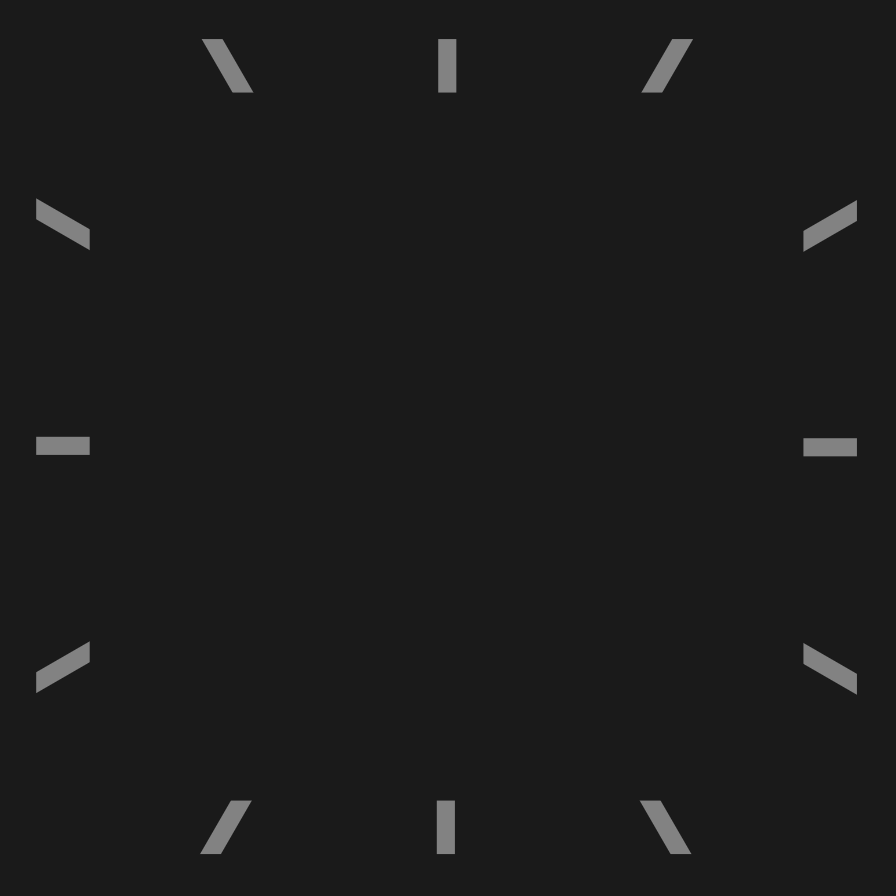
Give the GLSL for this background, as a WebGL 2 fragment shader.

```glsl
#version 300 es
precision highp float;
// Twelve grey dial ticks on a near-black ground, set in a square ring.
// Space is folded into equal angular sectors to get one straight spoke each,
// and the spokes are clipped to the band between two concentric boxes.

uniform vec2 u_resolution;
out vec4 fragColor;

const float TAU = 6.2831853;
const vec3 GROUND_COLOR = vec3(0.102);
const vec3 TICK_COLOR = vec3(0.51);
const vec2 DIAL_CENTER = vec2(-0.0016, 0.0016); // from the canvas middle
const vec2 OUTER_HALF = vec2(0.458, 0.4548);
const float TICK_DEPTH = 0.0597;
const float TICK_HALF_WIDTH = 0.0101;
const float TICK_SHIFT = 0.0008;                // clockwise, off the ray
const float TICK_COUNT = 12.0;

float boxDistance(vec2 p, vec2 halfSize) {
    vec2 d = abs(p) - halfSize;
    return max(d.x, d.y);
}

// Distance to the nearest spoke, with angles running clockwise from the top.
float spokeDistance(vec2 p) {
    float sector = TAU / TICK_COUNT;
    float angle = atan(p.x, p.y);
    float local = angle - sector * floor(angle / sector + 0.5);
    return abs(length(p) * sin(local) - TICK_SHIFT) - TICK_HALF_WIDTH;
}

// Soft coverage of a shape, one pixel wide at its edge.
float coverage(float dist, float pixel) {
    return clamp(0.5 - dist / pixel, 0.0, 1.0);
}

void main() {
    float canvas = min(u_resolution.x, u_resolution.y);
    vec2 p = (gl_FragCoord.xy - 0.5 * u_resolution) / canvas - DIAL_CENTER;

    // Square ring: inside the outer box, outside the inner one
    float ring = max(boxDistance(p, OUTER_HALF),
                     -boxDistance(p, OUTER_HALF - TICK_DEPTH));

    float pixel = 1.0 / canvas;
    float tick = coverage(ring, pixel) * coverage(spokeDistance(p), pixel);
    fragColor = vec4(mix(GROUND_COLOR, TICK_COLOR, tick), 1.0);
}
```
